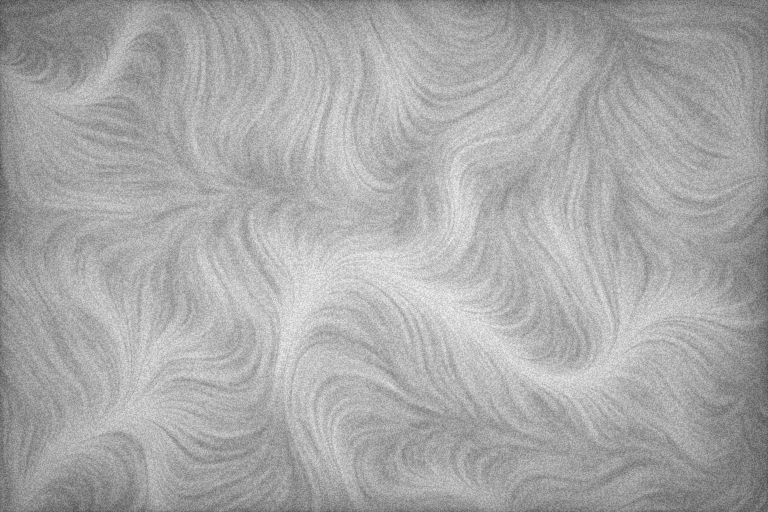
Reproduce this texture procedurally as a Shadertoy shader.

```glsl
// Soft grey fur: strands flow along a smooth random direction field.
// Each point is traced upstream, summing strand seeds and weighting them by
// how much the flow converges; a vignette and fine grain finish the surface.

const float TAU = 6.2831853;
const int TRACE_STEPS = 30;
const float STRAND_LENGTH = 0.15;   // in canvas heights
const float STRAND_DENSITY = 135.0; // strand cells per canvas height
const float GRAIN_DENSITY = 500.0;  // grain cells per canvas height
const float UNDERCOAT = 0.543;      // grey between the strands
const float STRAND_LIGHT = 0.29;    // light added by dense strands
const float GRAIN_STRENGTH = 0.17;
const float EDGE_SHADE = 0.52;
const float CENTRE_SHADE = 1.05;

float hash(vec2 cell) {
    vec3 q = fract(vec3(cell.xyx) * 0.1031);
    q += dot(q, q.yzx + 33.33);
    return fract((q.x + q.y) * q.z);
}

mat2 rotation(float angle) {
    float c = cos(angle), s = sin(angle);
    return mat2(c, s, -s, c);
}

// Value noise: x holds the value, yz its gradient.
vec3 noiseWithGradient(vec2 p) {
    vec2 cell = floor(p), f = fract(p);
    vec2 u = f * f * f * (f * (f * 6.0 - 15.0) + 10.0);
    vec2 du = 30.0 * f * f * (f * (f - 2.0) + 1.0);
    float a = hash(cell);
    float b = hash(cell + vec2(1.0, 0.0));
    float c = hash(cell + vec2(0.0, 1.0));
    float d = hash(cell + vec2(1.0, 1.0));
    float twist = a - b - c + d;
    float value = a + (b - a) * u.x + (c - a) * u.y + twist * u.x * u.y;
    return vec3(value, du * (vec2(b - a, c - a) + twist * u.yx));
}

// One rotated, scaled octave, with its gradient brought back to p.
vec3 octave(vec2 p, float frequency, float angle, vec2 offset) {
    mat2 turn = rotation(angle);
    vec3 n = noiseWithGradient(turn * p * frequency + offset);
    return vec3(n.x, (n.yz * turn) * frequency);
}

// Flow angle in x, its gradient in yz.
vec3 flowAngle(vec2 p) {
    vec3 broad = octave(p, 3.5, 0.5, vec2(17.3, 41.7));
    vec3 curl = octave(p, 7.5, 1.2, vec2(63.1, 8.4));
    return TAU * (broad + 0.26 * curl);
}

// Sparse strand seeds with a mean near one.
float strandSeed(vec2 p) {
    float n = octave(p, STRAND_DENSITY, 0.7, vec2(211.0, 97.0)).x;
    return 5.4 * n * n * n;
}

// Amount of strand passing through p, higher where the flow gathers.
float strandAmount(vec2 p, float strandLength) {
    float stepSize = strandLength / float(TRACE_STEPS);
    float gathering = 0.0, total = 0.0, weightSum = 0.0;
    for (int i = 0; i < TRACE_STEPS; i++) {
        float along = (float(i) + 0.5) / float(TRACE_STEPS);
        float weight = 1.0 - along * along;
        total += weight * strandSeed(p) * exp(min(gathering, 2.2));
        weightSum += weight;

        vec3 flow = flowAngle(p);
        vec2 direction = vec2(cos(flow.x), sin(flow.x));
        float divergence = dot(vec2(-direction.y, direction.x), flow.yz);
        gathering -= divergence * stepSize;
        p -= direction * stepSize;
    }
    return total / weightSum;
}

float vignette(vec2 uv) {
    vec2 inset = 4.0 * uv * (1.0 - uv);
    return mix(EDGE_SHADE, CENTRE_SHADE, pow(max(inset.x * inset.y, 0.0), 0.25));
}

void mainImage(out vec4 fragColor, in vec2 fragCoord) {
    vec2 uv = fragCoord / iResolution.xy;
    vec2 p = fragCoord / iResolution.y;

    // Dense strands saturate gently toward white.
    float strands = 1.0 - exp(-strandAmount(p, STRAND_LENGTH));
    float grey = (UNDERCOAT + STRAND_LIGHT * strands) * vignette(uv);

    // Fine grain over everything.
    float grain = octave(p, GRAIN_DENSITY, 0.4, vec2(300.0, 500.0)).x - 0.5;
    grey += GRAIN_STRENGTH * grain;

    fragColor = vec4(vec3(clamp(grey, 0.0, 1.0)), 1.0);
}
```
